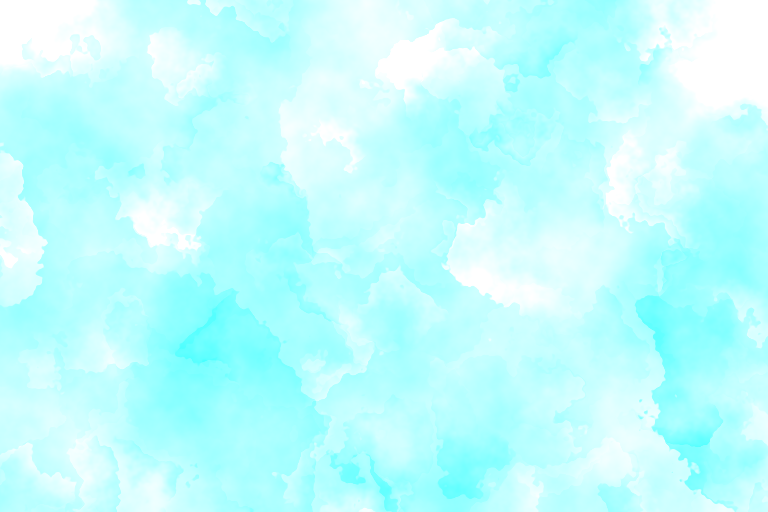
A Shadertoy shader for this background:

```glsl
// Pale cyan watercolour: cloudy pigment with ragged, one-sided wash edges.

const float TAU = 6.2831853;

vec3 hash3(vec2 cell) {
    vec3 h = fract(cell.xyx * vec3(0.1031, 0.1030, 0.0973));
    h += dot(h, h.yxz + 33.33);
    return fract((h.xxy + h.yzz) * h.zyx);
}

float cornerSlope(vec2 cell, vec2 offset) {
    float angle = TAU * hash3(cell).x;
    return dot(vec2(cos(angle), sin(angle)), offset);
}

float gradientNoise(vec2 p) {
    vec2 cell = floor(p);
    vec2 f = p - cell;
    vec2 blend = f * f * f * (f * (f * 6.0 - 15.0) + 10.0);
    vec2 e = vec2(0.0, 1.0);
    float low = mix(cornerSlope(cell, f),
                    cornerSlope(cell + e.yx, f - e.yx), blend.x);
    float high = mix(cornerSlope(cell + e.xy, f - e.xy),
                     cornerSlope(cell + e.yy, f - e.yy), blend.x);
    return mix(low, high, blend.y);
}

float fbm(vec2 p, float gain) {
    const mat2 turn = mat2(1.6, 1.2, -1.2, 1.6);
    float sum = 0.0;
    float amplitude = 1.0;
    for (int octave = 0; octave < 5; octave++) {
        sum += amplitude * gradientNoise(p);
        p = turn * p + 17.3;
        amplitude *= gain;
    }
    return sum;
}

// Scattered blots, crisp on one side and faded out on the other
float washLayer(vec2 p, float scale, float softness, float seed) {
    vec2 q = p * scale + seed;
    vec2 home = floor(q);
    float tone = 0.0;
    for (int y = -1; y <= 1; y++) {
        for (int x = -1; x <= 1; x++) {
            vec2 cell = home + vec2(x, y);
            vec3 place = hash3(cell + 41.0);
            vec3 look = hash3(cell + 97.0);
            vec2 offset = q - cell - place.xy;
            float radius = mix(0.45, 0.92, place.z);
            float angle = TAU * look.x;
            float side = dot(offset, vec2(cos(angle), sin(angle))) / radius;
            float inside = 1.0 - smoothstep(radius - softness * scale, radius, length(offset));
            float strength = 2.0 * look.y - 1.0;
            tone += inside * max(side, 0.0) * strength * strength * strength;
        }
    }
    return tone;
}

float cornerGlow(vec2 p, vec2 corner, float reach) {
    return 1.0 - smoothstep(0.3 * reach, reach, distance(p, corner));
}

void mainImage(out vec4 fragColor, in vec2 fragCoord) {
    vec2 p = fragCoord / iResolution.y;
    float aspect = iResolution.x / iResolution.y;
    float softness = max(0.006, 1.5 / iResolution.y);

    // Ragged displacement of the wash outlines
    vec2 ragged = p + 0.1 * vec2(fbm(p * 6.0 + 3.7, 0.6), fbm(p * 6.0 + 61.2, 0.6));

    // Soft cloud and paper mottling, denser across the middle
    float middle = p.y - 0.55;
    float red = 0.77 - 0.06 * exp(-14.0 * middle * middle);
    red += 0.30 * fbm(p * 2.6 + 8.4, 0.5);
    red += 0.06 * fbm(p * 15.0 + 29.0, 0.5);

    // Overlapping washes, from broad to small
    red += 0.40 * washLayer(ragged, 2.0, softness, 5.3);
    red += 0.32 * washLayer(ragged, 4.1, softness, 23.6);
    red += 0.24 * washLayer(ragged, 9.0, softness, 52.1);

    // Bare paper in the upper corners
    red += 0.28 * cornerGlow(ragged, vec2(aspect, 1.0), 0.28);
    red += 0.22 * cornerGlow(ragged, vec2(0.0, 1.0), 0.18);

    fragColor = vec4(clamp(red, 0.0, 1.0), 1.0, 1.0, 1.0);
}
```
